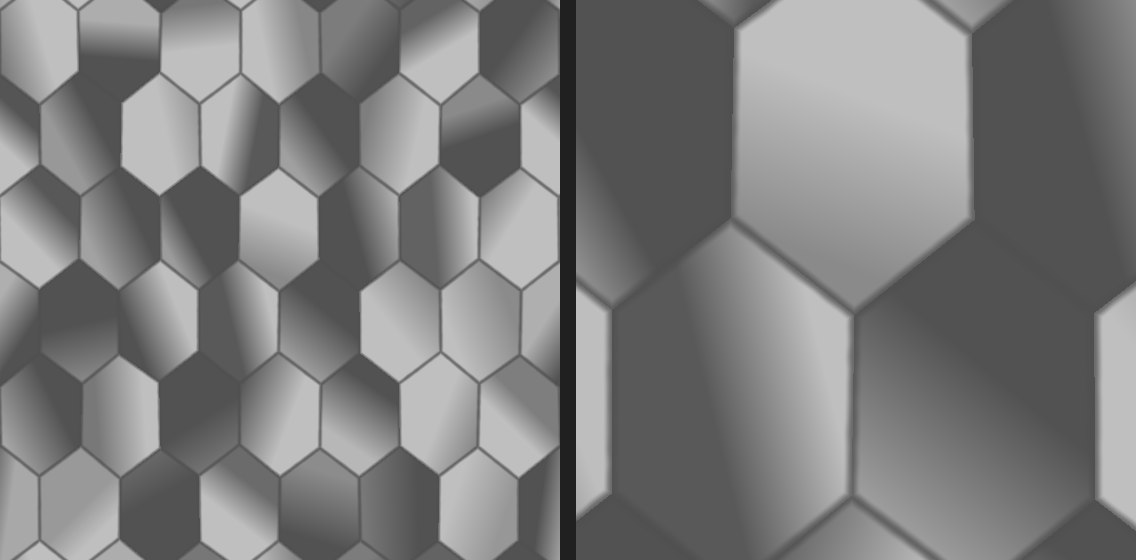
Left, the full canvas; right, a detail of the centre.
Give the GLSL for this pattern, as a three.js fragment shader.

```glsl
// Tall honeycomb of grey tiles, 7 across and 6 up, that wraps at all sides.
// A slightly jittered Voronoi grid gives the cells and their soft dark seams;
// each cell is filled by a clamped linear gradient of hashed direction and tone.
#define GRID vec2(7.0, 6.0)
#define ROW_OFFSET 0.05
#define ROW_SCALE 0.866
#define JITTER 0.045
#define DARK 0.32
#define LIGHT 0.75
#define LIGHT_SHARE 0.6
#define SEAM_TONE 0.31
#define SEAM_WIDTH 0.0056
#define SEAM_STRENGTH 0.74
#define SEAM_WOBBLE 0.0007

varying vec2 vUv;

vec3 hash3(vec2 id, float seed) {
  vec3 p = fract((id.xyx * 17.0 + seed) * vec3(0.1031, 0.1030, 0.0973));
  p += dot(p, p.yxz + 33.33);
  return fract((p.xxy + p.yzz) * p.zyx);
}

float valueNoise(vec2 p) {
  vec2 i = floor(p);
  vec2 f = fract(p);
  f = f * f * (3.0 - 2.0 * f);
  float low = mix(hash3(i, 5.0).x, hash3(i + vec2(1.0, 0.0), 5.0).x, f.x);
  float high = mix(hash3(i + vec2(0.0, 1.0), 5.0).x, hash3(i + 1.0, 5.0).x, f.x);
  return mix(low, high, f.y);
}

vec2 wrapId(vec2 id) {
  return floor(mod(id + 0.5, GRID));
}

// Even rows are shifted by half a cell.
float rowShift(float row) {
  return 0.5 * (1.0 - mod(row, 2.0));
}

vec2 cellCentre(vec2 id) {
  vec2 jitter = (hash3(wrapId(id), 2.0).xy - 0.5) * JITTER;
  return id + vec2(0.5 + rowShift(id.y), 0.5 + ROW_OFFSET) + jitter;
}

vec2 nearbyId(vec2 p, float dx, float dy) {
  float row = floor(p.y) + dy;
  return vec2(floor(p.x - rowShift(row)) + dx, row);
}

// Linear ramp from a pure light or dark tone towards its opposite.
// Golden-ratio style steps spread the tones evenly over the grid.
float cellTone(vec2 id, vec2 offset) {
  vec3 shape = hash3(id, 11.0);
  vec3 tone = hash3(id, 29.0);
  float angle = 6.2832 * shape.x;
  float along = dot(offset, vec2(cos(angle), sin(angle)));
  float start = mix(-0.065, 0.025, shape.y);
  float span = mix(0.045, 0.125, shape.z);
  float pick = fract(dot(id, vec2(0.618, 0.414)) + 0.3 * tone.x);
  float reach = fract(dot(id, vec2(0.755, 0.57)) + 0.3 * tone.y);
  bool isLight = pick < LIGHT_SHARE;
  float pure = isLight ? LIGHT : DARK;
  float opposite = isLight ? DARK : LIGHT;
  float other = mix(pure, opposite, mix(0.35, 1.0, reach));
  return mix(pure, other, clamp((along - start) / span, 0.0, 1.0));
}

void main() {
  vec2 p = vUv * GRID;
  vec2 metric = vec2(1.0, ROW_SCALE);

  // Nearest cell
  vec2 cell = vec2(0.0);
  vec2 nearest = vec2(9.0);
  for (int j = -1; j <= 1; j++) {
    for (int i = -1; i <= 1; i++) {
      vec2 id = nearbyId(p, float(i), float(j));
      vec2 rel = (cellCentre(id) - p) * metric;
      if (dot(rel, rel) < dot(nearest, nearest)) {
        nearest = rel;
        cell = id;
      }
    }
  }

  // Distance to the closest seam, in canvas units
  float seam = 1.0;
  for (int j = -1; j <= 1; j++) {
    for (int i = -1; i <= 1; i++) {
      vec2 rel = (cellCentre(nearbyId(p, float(i), float(j))) - p) * metric;
      vec2 across = rel - nearest;
      if (dot(across, across) > 0.001) {
        vec2 normal = normalize(across);
        float d = dot(0.5 * (nearest + rel), normal);
        seam = min(seam, d / length(normal * GRID * metric));
      }
    }
  }

  // Fill, then a faintly uneven soft seam
  float grey = cellTone(wrapId(cell), (p - cellCentre(cell)) / GRID);
  seam += (valueNoise(vUv * 110.0) - 0.5) * SEAM_WOBBLE;
  float line = 1.0 - smoothstep(0.0, SEAM_WIDTH, seam);
  gl_FragColor = vec4(vec3(mix(grey, SEAM_TONE, SEAM_STRENGTH * line)), 1.0);
}
```
